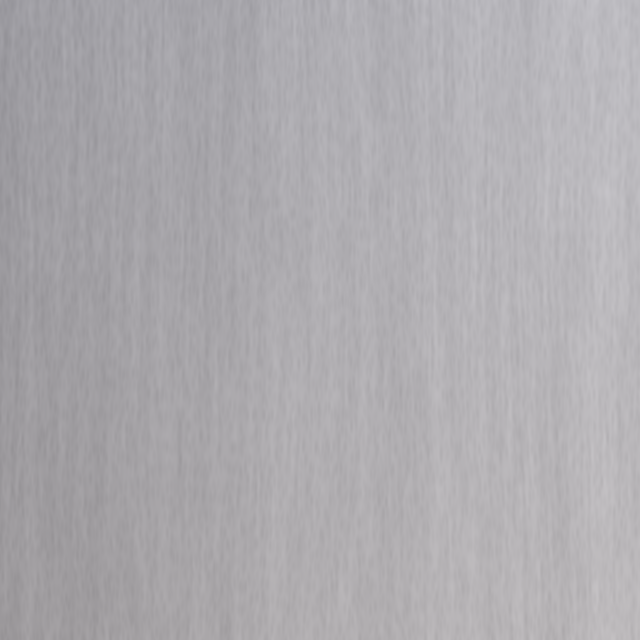
Give the GLSL for this texture, as a three.js fragment shader.

```glsl
// Pale grey wood veneer with fine vertical grain, lit softly from the right.
varying vec2 vUv;

const vec3 SHADE_COLOR = vec3(0.600, 0.591, 0.606);  // left side
const vec3 LIGHT_COLOR = vec3(0.736, 0.727, 0.740);  // right side
const vec3 COOL_TINT = vec3(-0.008, 0.0, 0.012);     // top; reversed at the bottom
const float LIGHT_CURVE = 0.70;
const float BAND_DEPTH = 0.030;
const float STREAK_DEPTH = 0.021;
const float FIBRE_DEPTH = 0.027;
const float FLECK_DEPTH = 0.022;
const float RING_DEPTH = 0.006;
const float PORE_DEPTH = 0.017;
const vec2 BAND_SCALE = vec2(16.0, 0.8);
const vec2 STREAK_SCALE = vec2(78.0, 2.8);
const vec2 FIBRE_SCALE = vec2(170.0, 13.0);
const vec2 FLECK_SCALE = vec2(250.0, 60.0);
const vec2 PORE_SCALE = vec2(130.0, 34.0);
const float RING_COUNT = 88.0;
const float TAU = 6.2831853;

float hash(vec2 p) {
  vec3 q = fract(vec3(p.xyx) * 0.1031);
  q += dot(q, q.yzx + 33.33);
  return fract((q.x + q.y) * q.z);
}

// Smooth value noise, centred on zero
float grainNoise(vec2 p) {
  vec2 cell = floor(p);
  vec2 f = fract(p);
  f = f * f * (3.0 - 2.0 * f);
  float low = mix(hash(cell), hash(cell + vec2(1.0, 0.0)), f.x);
  float high = mix(hash(cell + vec2(0.0, 1.0)), hash(cell + vec2(1.0, 1.0)), f.x);
  return mix(low, high, f.y) - 0.5;
}

// Cellular noise: distance to the nearest scattered point
float cellDistance(vec2 p) {
  vec2 cell = floor(p);
  float nearest = 2.0;
  for (int y = -1; y <= 1; y++) {
    for (int x = -1; x <= 1; x++) {
      vec2 c = cell + vec2(float(x), float(y));
      vec2 point = c + vec2(hash(c + 7.0), hash(c + 61.0));
      nearest = min(nearest, distance(p, point));
    }
  }
  return nearest;
}

// Slow sideways wander of the grain, from layered sines
float grainDrift(vec2 p) {
  return 0.005 * sin(p.y * 2.9 + p.x * 7.0)
       + 0.002 * sin(p.y * 6.7 - p.x * 13.0 + 1.7)
       + 0.0005 * sin(p.y * 23.0 + p.x * 31.0);
}

// Regular growth lines that fade in and out across the board
float growthRings(vec2 p) {
  float wobble = 2.0 * grainNoise(p * vec2(13.0, 1.8) + 40.0);
  float patches = smoothstep(-0.15, 0.3, grainNoise(p * vec2(7.0, 2.0) + 90.0));
  return patches * sin(TAU * (p.x * RING_COUNT + wobble));
}

void main() {
  vec2 p = vUv + vec2(grainDrift(vUv), 0.0);

  // Light falling off to the left, cooler towards the top
  vec3 color = mix(SHADE_COLOR, LIGHT_COLOR, pow(vUv.x, LIGHT_CURVE));
  color += COOL_TINT * (vUv.y - 0.4);

  // Grain, from broad bands down to fine fibres and flecks
  float grain = BAND_DEPTH * grainNoise(p * BAND_SCALE + 11.0);
  grain += STREAK_DEPTH * grainNoise(p * STREAK_SCALE + 23.0);
  grain += FIBRE_DEPTH * grainNoise(p * FIBRE_SCALE + 57.0);
  grain += FLECK_DEPTH * grainNoise(p * FLECK_SCALE + 71.0);
  grain += RING_DEPTH * growthRings(p);

  // Short soft pores along the grain
  float pore = 1.0 - smoothstep(0.05, 0.6, cellDistance(p * PORE_SCALE));
  grain -= PORE_DEPTH * (pore - 0.35);

  gl_FragColor = vec4(color + grain, 1.0);
}
```
